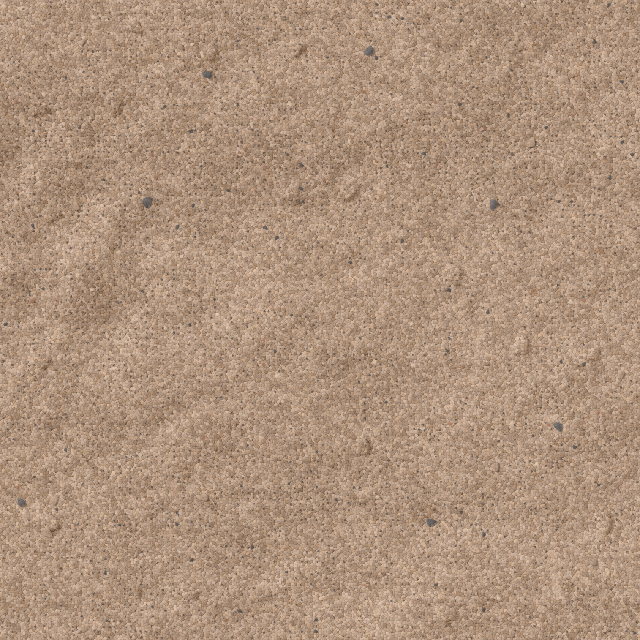
A WebGL 1 fragment shader for this texture:

```glsl
precision highp float;

uniform vec2 u_resolution;

// Colours
const vec3 SAND = vec3(0.725, 0.615, 0.525);
const vec3 PALE = vec3(0.85, 0.75, 0.65);
const vec3 RUDDY = vec3(0.66, 0.48, 0.38);
const vec3 SLATE = vec3(0.36, 0.34, 0.33);
const vec3 UMBER = vec3(0.42, 0.33, 0.26);

// Sizes are counts of cells across the canvas
const float GRAINS = 235.0;
const float SPECKS = 120.0;
const float GRIT = 52.0;
const float STONES = 20.0;
const float CLODS = 8.0;

// Contrast
const float GRAIN_TONE = 0.17;
const float GRAIN_GAP = 0.085;
const float GRAIN_RELIEF = 0.07;
const float SLOPE_TONE = 1.1;
const float RIDGE_TONE = 0.05;
const float BAND_TONE = 0.06;
const vec2 LIGHT = vec2(-0.8, 0.6);

vec2 hash2(vec2 p) {
  vec3 q = fract(p.xyx * vec3(0.1031, 0.1030, 0.0973));
  q += dot(q, q.yzx + 33.33);
  return fract((q.xx + q.yz) * q.zy);
}

float noise(vec2 p) {
  vec2 i = floor(p), f = fract(p);
  f = f * f * (3.0 - 2.0 * f);
  float low = mix(hash2(i).x, hash2(i + vec2(1.0, 0.0)).x, f.x);
  float high = mix(hash2(i + vec2(0.0, 1.0)).x, hash2(i + 1.0).x, f.x);
  return mix(low, high, f.y);
}

float fbm(vec2 p) {
  float sum = 0.0, weight = 0.5;
  for (int i = 0; i < 4; i++) {
    sum += weight * noise(p);
    p = p * 2.03 + 17.3;
    weight *= 0.5;
  }
  return sum;
}

float height(vec2 uv) {
  return fbm(uv * vec2(5.0, 8.0) + 3.7);
}

// Packed grains: x = gap to the neighbour, y = lit side, zw = random pair
vec4 grains(vec2 p) {
  vec2 cell = floor(p), nearestCell = cell, nearestOffset = vec2(0.0);
  float first = 9.0, second = 9.0;
  for (int j = -1; j <= 1; j++) {
    for (int i = -1; i <= 1; i++) {
      vec2 c = cell + vec2(float(i), float(j));
      vec2 offset = p - c - hash2(c + 5.0);
      float d = length(offset);
      if (d < first) {
        second = first;
        first = d;
        nearestCell = c;
        nearestOffset = offset;
      } else {
        second = min(second, d);
      }
    }
  }
  return vec4(second - first, dot(nearestOffset, LIGHT), hash2(nearestCell + 311.0));
}

// Scattered lumps: x = cover, y = lit side, z = random tone
vec3 lumps(vec2 uv, float count, float chance, float radius, float seed, float blur) {
  vec2 p = uv * count, cell = floor(p) + seed;
  vec2 place = hash2(cell), shape = hash2(cell + 41.0), pick = hash2(cell + 83.0);
  vec2 offset = fract(p) - mix(vec2(0.3), vec2(0.7), place);
  float angle = 6.283 * shape.x, size = radius * mix(0.5, 1.0, shape.y);
  vec2 axis = vec2(cos(angle), sin(angle));
  vec2 turned = vec2(dot(offset, axis), dot(offset, vec2(-axis.y, axis.x)) * 1.4);
  float lobes = 1.0 + 0.13 * sin(3.0 * atan(turned.y, turned.x + 0.0001) + 9.0 * place.x);
  float soft = count * blur;
  float cover = 1.0 - smoothstep(-soft, soft, length(turned) * lobes - size);
  return vec3(cover * step(pick.x, chance), dot(offset, LIGHT) / size, pick.y);
}

void main() {
  float side = min(u_resolution.x, u_resolution.y);
  vec2 uv = gl_FragCoord.xy / side;
  float blur = max(0.7 / side, 0.0009);

  // Broad relief, flat bands and slanting ridges
  float slope = height(uv) - height(uv + LIGHT * 0.012);
  float band = fbm(uv * vec2(2.0, 9.0) + 21.0) - 0.47;
  vec2 fromMound = (uv - vec2(0.13, 0.6)) / vec2(0.17, 0.2);
  float mound = exp(-dot(fromMound, fromMound));
  float ridge = sin(48.0 * dot(uv, vec2(0.9, -0.43)) + 5.0 * fbm(uv * 6.0)) * mound;
  float tone = SLOPE_TONE * 0.5 * slope - BAND_TONE * band + RIDGE_TONE * ridge;
  tone += 0.05 * (noise(uv * 85.0) - 0.5);

  // Clods with cast shadows
  vec3 clod = lumps(uv, CLODS, 0.2, 0.14, 700.0, 0.0025);
  float shadow = lumps(uv + LIGHT * 0.008, CLODS, 0.2, 0.14, 700.0, 0.004).x;
  tone += mix(-0.13 * shadow, 0.02 + 0.06 * clod.y, clod.x);

  // Fine grains
  vec4 grain = grains(uv * GRAINS);
  float gap = 1.0 - smoothstep(0.0, 0.35, grain.x);
  tone += GRAIN_TONE * (grain.z - 0.5) - GRAIN_GAP * gap + GRAIN_RELIEF * grain.y;
  vec3 colour = SAND + tone + (grain.w - 0.5) * vec3(0.025, 0.0, -0.03);

  // Dark specks, denser along the bands
  float coarse = clamp(1.0 + 3.0 * band, 0.4, 2.0);
  vec3 speck = lumps(uv, SPECKS, 0.25 * coarse, 0.25, 900.0, blur);
  colour = mix(colour, mix(UMBER, SLATE, speck.z) + 0.3 * tone, 0.85 * speck.x);

  // Mixed grit: slate, ruddy and pale
  vec3 grit = lumps(uv, GRIT, 0.09 * coarse, 0.2, 1300.0, blur);
  vec3 gritColour = mix(SLATE, RUDDY, smoothstep(0.4, 0.55, grit.z));
  gritColour = mix(gritColour, PALE, smoothstep(0.6, 0.7, grit.z));
  colour = mix(colour, gritColour + 0.06 * grit.y + 0.3 * tone, 0.9 * grit.x);

  // Few larger stones
  float stoneShadow = lumps(uv + LIGHT * 0.003, STONES, 0.04, 0.18, 1700.0, 0.0015).x;
  vec3 stone = lumps(uv, STONES, 0.04, 0.18, 1700.0, blur);
  vec3 stoneColour = mix(SLATE + 0.08, SAND, smoothstep(0.35, 0.65, stone.z));
  colour *= 1.0 - 0.3 * stoneShadow;
  colour = mix(colour, stoneColour + 0.07 * stone.y + 0.4 * tone, stone.x);

  gl_FragColor = vec4(clamp(colour, 0.0, 1.0), 1.0);
}
```
